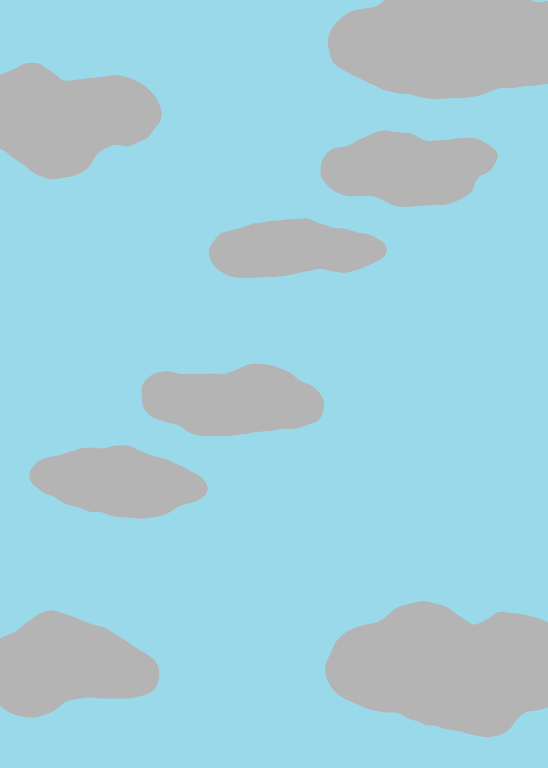
Give the GLSL for this texture, as a Shadertoy shader.

```glsl
const vec3 SKY_BLUE = vec3(0.604, 0.851, 0.918);
const vec3 CLOUD_GREY = vec3(0.706);
const int ROWS = 4;
const int LOBES = 5;

float hash(vec2 p) {
    vec3 q = fract(p.xyx * vec3(0.1031, 0.1030, 0.0973));
    q += dot(q, q.yzx + 33.33);
    return fract((q.x + q.y) * q.z);
}

float valueNoise(vec2 p) {
    vec2 cell = floor(p);
    vec2 f = fract(p);
    vec2 u = f * f * (3.0 - 2.0 * f);
    float low = mix(hash(cell), hash(cell + vec2(1, 0)), u.x);
    float high = mix(hash(cell + vec2(0, 1)), hash(cell + vec2(1, 1)), u.x);
    return mix(low, high, u.y);
}

// First-order distance to an axis-aligned ellipse
float ellipseDistance(vec2 p, vec2 radii) {
    float k = length(p / radii);
    float slope = length(p / (radii * radii));
    return k * (k - 1.0) / max(slope, 0.001);
}

float smoothUnion(float a, float b, float blend) {
    float h = max(blend - abs(a - b), 0.0) / blend;
    return min(a, b) - 0.25 * blend * h * h;
}

// A row of overlapping lobes, tapered toward both ends
float cloudDistance(vec2 p, vec2 halfSize, float seed) {
    float d = 1.0;
    for (int i = 0; i < LOBES; i++) {
        float t = 2.0 * float(i) / float(LOBES - 1) - 1.0;
        float swell = hash(vec2(float(i) + 3.0, seed));
        float lift = hash(vec2(float(i) + 17.0, seed)) - 0.5;
        vec2 center = vec2(0.58 * t, 0.55 * lift) * halfSize;
        vec2 radii = vec2(0.42, (0.7 + 0.35 * swell) * (1.0 - 0.25 * t * t)) * halfSize;
        d = smoothUnion(d, ellipseDistance(p - center, radii), 0.012);
    }
    return d;
}

// Small clouds drift close together mid-sky; large ones sit at the outer rows
vec2 cloudCenter(float row, float side, float outer) {
    float spread = mix(0.0725, 0.27, outer);
    float sway = mix(0.23 * (row - 1.5), 0.0, outer);
    float height = min(0.13 + 0.3 * row, 0.895);
    float tilt = 0.055 * min(row, 1.0);
    return vec2(0.345 + sway + side * spread, height + side * tilt);
}

vec2 cloudSize(float side, float outer) {
    vec2 large = mix(vec2(0.132, 0.066), vec2(0.19, 0.087), 0.5 + 0.5 * side);
    return mix(vec2(0.118, 0.045), large, outer);
}

float skyDistance(vec2 p) {
    float d = 1.0;
    for (int i = 0; i < 2 * ROWS; i++) {
        float row = float(i / 2);
        float side = float(i % 2) * 2.0 - 1.0;
        float outer = step(1.0, abs(row - 1.5));
        vec2 center = cloudCenter(row, side, outer);
        d = min(d, cloudDistance(p - center, cloudSize(side, outer), float(i) + 5.0));
    }
    return d;
}

// Uneven, hand-cut outline
float edgeWobble(vec2 p) {
    float broad = valueNoise(p * 20.0) - 0.5;
    float fine = valueNoise(p * 60.0 + 9.0) - 0.5;
    return 0.012 * broad + 0.004 * fine;
}

void mainImage(out vec4 fragColor, in vec2 fragCoord) {
    vec2 p = fragCoord / iResolution.y;
    float softness = 0.5 / iResolution.y;
    float d = skyDistance(p) + edgeWobble(p);
    float cover = 1.0 - smoothstep(-softness, softness, d);
    fragColor = vec4(mix(SKY_BLUE, CLOUD_GREY, cover), 1.0);
}
```
